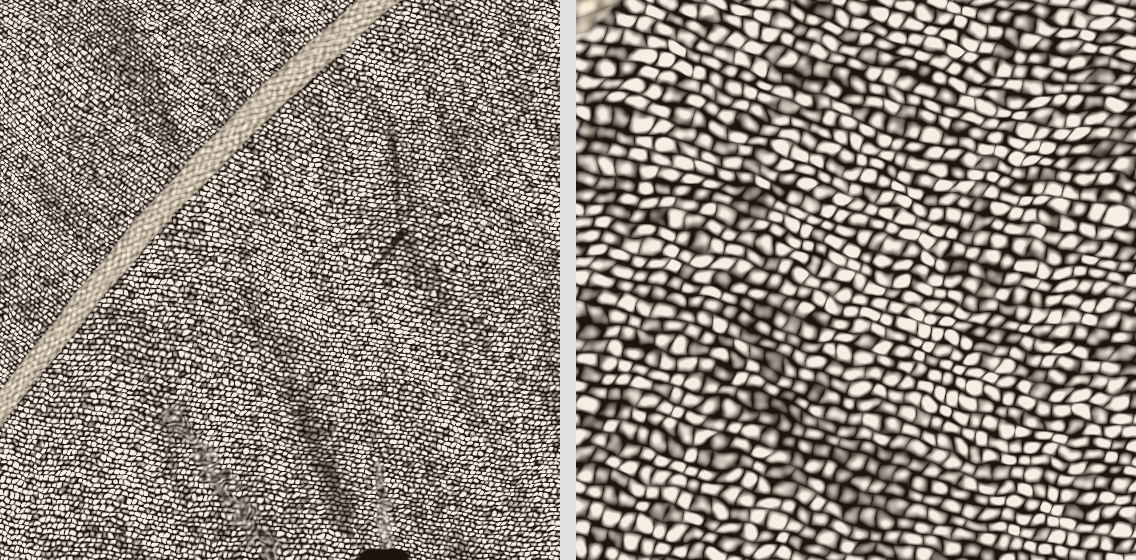
Left, the full canvas; right, a detail of the centre.
A three.js fragment shader for this texture:

```glsl
#define ROWS 100.0
#define FINE_ROWS 120.0
#define WEAVE_TILT -0.24
#define FINE_TILT -0.62
#define GRAIN_LEAN 0.12
#define FOLD_DEPTH 0.58
#define FIBRE_ROUGHNESS 0.50
#define CONTRAST 1.18
#define CORD_HALF_WIDTH 0.023
#define SOFT_EDGE 0.002
#define DARK_THREAD vec3(0.12, 0.075, 0.05)
#define LIGHT_THREAD vec3(0.97, 0.935, 0.89)

varying vec2 vUv;

const float PI = 3.14159265;
const vec3 CORD_TINT = vec3(1.0, 0.99, 0.94);

float hash(vec2 p) {
  return fract(sin(dot(p, vec2(127.1, 311.7))) * 43758.55);
}

vec2 gradientAt(vec2 cell) {
  float angle = 2.0 * PI * hash(cell);
  return vec2(cos(angle), sin(angle));
}

float gradientNoise(vec2 p) {
  vec2 i = floor(p), f = fract(p);
  vec2 u = f * f * f * (f * (f * 6.0 - 15.0) + 10.0);
  vec2 e = vec2(1.0, 0.0);
  float low = mix(dot(gradientAt(i), f), dot(gradientAt(i + e), f - e), u.x);
  float high = mix(dot(gradientAt(i + e.yx), f - e.yx),
                   dot(gradientAt(i + 1.0), f - 1.0), u.x);
  return mix(low, high, u.y);
}

vec2 noisePair(vec2 p) {
  return vec2(gradientNoise(p), gradientNoise(p + 37.0));
}

vec2 rotate(vec2 p, float angle) {
  float c = cos(angle), s = sin(angle);
  return vec2(c * p.x + s * p.y, c * p.y - s * p.x);
}

// x: distance to the segment, y: position along it
vec2 segment(vec2 p, vec2 a, vec2 b) {
  vec2 ab = b - a;
  float t = clamp(dot(p - a, ab) / dot(ab, ab), 0.0, 1.0);
  return vec2(length(p - a - t * ab), t);
}

float crease(vec2 p, vec2 a, vec2 b, float width) {
  vec2 line = segment(p, a, b);
  return exp(-line.x * line.x / (width * width));
}

// Staggered rows of uneven, rounded grains
float weave(vec2 p, float rows, float tilt) {
  vec2 q = rotate(p, tilt) * rows * vec2(0.9, 1.0);
  q += 0.5 * noisePair(q * 0.6) + 0.7 * noisePair(q * 0.17);
  float row = floor(q.y);
  q.x += 0.5 * mod(row, 2.0) + 0.3 * hash(vec2(row, 5.0)) - GRAIN_LEAN * fract(q.y);
  vec2 f = fract(q) - 0.5;
  vec2 bump = max(cos(PI * f), 0.0);
  float grain = pow(bump.x, 0.6) * pow(bump.y, 0.85);
  return 1.13 * grain * mix(0.66, 1.3, hash(vec2(floor(q.x), row)));
}

// Long soft pleats with a few narrow, deeper ones
float foldShade(vec2 p) {
  vec2 q = vec2(dot(p, vec2(0.93, 0.36)), dot(p, vec2(-0.36, 0.93)));
  q.x += 0.03 * gradientNoise(p * 5.0);
  float shade = 0.65 * gradientNoise(q * vec2(9.0, 2.0) + 4.0);
  shade += 0.6 * gradientNoise(q * vec2(24.0, 6.0));
  vec2 w = p + 0.03 * noisePair(p * 9.0);
  shade -= 0.5 * crease(w, vec2(0.41, 0.60), vec2(0.60, 0.08), 0.022);
  shade -= 0.4 * crease(w, vec2(0.74, 0.56), vec2(0.94, 0.05), 0.020);
  shade -= 0.4 * crease(w, vec2(0.21, 0.98), vec2(0.31, 0.74), 0.028);
  shade -= 0.4 * crease(w, vec2(0.00, 0.75), vec2(0.13, 0.60), 0.022);
  shade -= 0.5 * crease(w, vec2(0.55, 0.62), vec2(0.67, 0.22), 0.012);
  shade -= 0.8 * crease(w, vec2(0.70, 0.76), vec2(0.73, 0.60), 0.006);
  shade -= 1.0 * crease(w, vec2(0.66, 0.51), vec2(0.73, 0.58), 0.006);
  shade -= 0.8 * crease(w, vec2(0.61, 0.56), vec2(0.67, 0.59), 0.007);
  return shade;
}

// Torn run of tangled threads
float frayed(vec2 p, float tone, vec2 a, vec2 b, float width) {
  vec2 run = segment(p, a, b);
  float wobble = gradientNoise(p * 38.0);
  float mask = 1.0 - smoothstep(0.3, 1.2, run.x / width + 1.3 * wobble);
  float arc = run.y * length(b - a) * 330.0 + 130.0 * run.x + 16.0 * wobble;
  float loops = 0.44 + 0.24 * sin(arc) + 0.7 * gradientNoise(p * 100.0);
  return mix(tone, loops, 0.75 * mask);
}

void main() {
  vec2 p = vUv;

  // Cord path, signed distance across and position along
  float path = 0.27 + 1.078 * p.x + 0.045 * sin(PI * p.x / 0.677);
  float across = (p.y - path) / 1.47 + 0.005 * gradientNoise(p * 14.0);
  float along = dot(p, vec2(0.68, 0.733));

  // Cloth on both sides of the cord, its rows steeper towards the top
  vec2 bent = p + 0.026 * noisePair(p * 4.0);
  vec2 swept = bent + vec2(0.0, 0.24 * p.x * (p.y - 0.5));
  float coarse = weave(swept, ROWS, WEAVE_TILT);
  float fine = mix(0.5, weave(bent, FINE_ROWS, FINE_TILT), 0.92);
  float tone = mix(coarse, fine, smoothstep(-SOFT_EDGE, SOFT_EDGE, across));
  tone += FIBRE_ROUGHNESS * (gradientNoise(p * 150.0) + 0.6 * gradientNoise(p * 62.0));
  tone = 0.53 + CONTRAST * (tone - 0.53);
  tone *= 1.0 + FOLD_DEPTH * foldShade(p);
  tone = frayed(p, tone, vec2(0.31, 0.26), vec2(0.48, 0.02), 0.024);
  tone = frayed(p, tone, vec2(0.69, 0.03), vec2(0.68, 0.16), 0.014);
  tone += 0.25 * crease(p, vec2(0.69, 0.04), vec2(0.69, 0.08), 0.011);

  // Dark gap at the lower edge
  float gap = length((p - vec2(0.685, -0.005)) / vec2(0.048, 0.027));
  tone *= smoothstep(0.88, 1.08, gap + 0.3 * gradientNoise(p * 40.0));

  // Braided cord with its contact shadow
  tone *= 1.0 - 0.4 * exp(-pow((abs(across) - CORD_HALF_WIDTH) / 0.005, 2.0));
  vec2 strands = vec2(along * 45.0 + across * 85.0, along * 45.0 - across * 85.0);
  vec2 ridge = abs(sin(PI * (strands + 0.4 * gradientNoise(p * 40.0))));
  float braid = 0.42 + 0.32 * sqrt(ridge.x) + 0.18 * ridge.y;
  braid += 0.35 * gradientNoise(p * 120.0) - 0.12 * pow(across / CORD_HALF_WIDTH, 2.0);
  float cord = 1.0 - smoothstep(-SOFT_EDGE, SOFT_EDGE, abs(across) - CORD_HALF_WIDTH);
  tone = mix(tone, braid, cord);

  vec3 color = mix(DARK_THREAD, LIGHT_THREAD, clamp(tone, 0.0, 1.0));
  gl_FragColor = vec4(color * mix(vec3(1.0), CORD_TINT, cord), 1.0);
}
```
